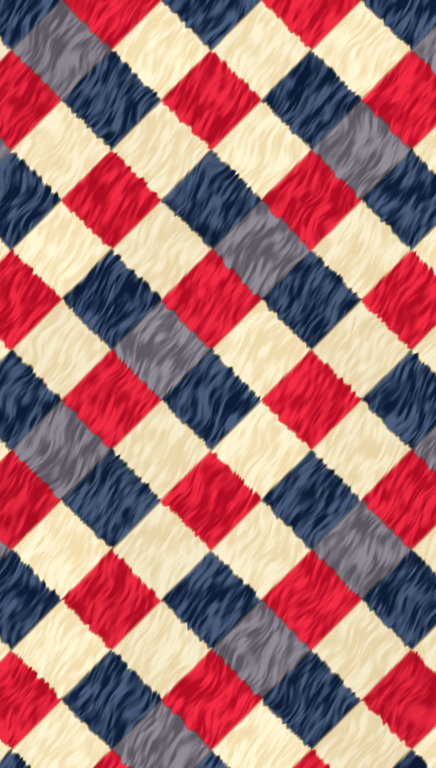
This pattern is drawn by a Shadertoy shader. Its source:

```glsl
const float DIAGONAL = 0.1302;                   // patch diagonal, in canvas heights
const vec2 GREY_CENTRE = vec2(0.080, 0.935);     // centre of one grey patch
const float STROKE_ANGLE = 1.03;
const vec2 STROKE_FREQ = vec2(6.0, 28.0);        // along and across the pile
const float STROKE_BEND = 0.12;
const float FRAY = 0.07;
const float SEAM_WIDTH = 0.028;
const float SEAM_STRENGTH = 0.8;
const float PATCH_VARIATION = 0.06;
const int SAMPLES = 2;                           // per axis

const vec3 CREAM_DARK = vec3(0.93, 0.85, 0.67);
const vec3 CREAM_LIGHT = vec3(0.99, 0.95, 0.82);
const vec3 RED_DARK = vec3(0.69, 0.05, 0.14);
const vec3 RED_LIGHT = vec3(0.94, 0.17, 0.26);
const vec3 NAVY_DARK = vec3(0.05, 0.11, 0.21);
const vec3 NAVY_LIGHT = vec3(0.30, 0.37, 0.49);
const vec3 GREY_DARK = vec3(0.36, 0.34, 0.38);
const vec3 GREY_LIGHT = vec3(0.57, 0.55, 0.59);
const vec3 SEAM_TINT = vec3(0.95, 0.86, 0.72);

float hash(vec2 p) {
    return fract(sin(dot(p, vec2(127.1, 311.7))) * 43758.5453);
}

float noise(vec2 p) {
    vec2 i = floor(p);
    vec2 f = fract(p);
    f = f * f * (3.0 - 2.0 * f);
    return mix(mix(hash(i), hash(i + vec2(1, 0)), f.x),
               mix(hash(i + vec2(0, 1)), hash(i + vec2(1, 1)), f.x), f.y);
}

// Slanted, slightly wavy pile fibres
float strokes(vec2 p, vec2 dir) {
    vec2 q = vec2(dot(p, dir), dot(p, vec2(-dir.y, dir.x)));
    q.y += STROKE_BEND * noise(p * 3.5);
    return 0.6 * noise(q * STROKE_FREQ) + 0.4 * noise(q * STROKE_FREQ * 1.7 + 19.0);
}

// Cream alternates with diagonal ranks of red, navy and grey
vec3 cloth(vec2 id, float pile) {
    bool plain = mod(id.x + id.y, 2.0) < 0.5;
    if (plain && mod(id.x, 4.0) < 0.5) return mix(GREY_DARK, GREY_LIGHT, pile);
    if (plain) return mix(CREAM_DARK, CREAM_LIGHT, pile);
    if (mod(id.x, 2.0) < 0.5) return mix(RED_DARK, RED_LIGHT, pile);
    return mix(NAVY_DARK, NAVY_LIGHT, pile);
}

vec3 quilt(vec2 p) {
    vec2 dir = vec2(cos(STROKE_ANGLE), sin(STROKE_ANGLE));
    float fibre = strokes(p, dir);
    float mottle = noise(p * 7.0) - 0.5;
    float pile = smoothstep(0.2, 0.8, fibre + 0.25 * mottle);

    // Turned grid with edges frayed along the pile
    vec2 q = p + dir * FRAY * (fibre - 0.5);
    vec2 uv = vec2(q.x - q.y, -q.x - q.y);
    vec2 id = floor(uv + 0.5);
    vec2 local = uv - id;

    // Neighbour across the nearest edge
    vec2 a = abs(local);
    vec2 toEdge = a.x > a.y ? vec2(sign(local.x), 0.0) : vec2(0.0, sign(local.y));
    float edge = 0.5 - max(a.x, a.y);

    vec3 own = cloth(id, pile);
    vec3 seam = 0.5 * (own + cloth(id + toEdge, pile)) * SEAM_TINT;
    own *= 1.0 + PATCH_VARIATION * (hash(id) - 0.5);
    return mix(own, seam, SEAM_STRENGTH * (1.0 - smoothstep(0.0, SEAM_WIDTH, edge)));
}

void mainImage(out vec4 fragColor, in vec2 fragCoord) {
    vec3 total = vec3(0.0);
    for (int y = 0; y < SAMPLES; y++) {
        for (int x = 0; x < SAMPLES; x++) {
            vec2 offset = (vec2(x, y) + 0.5) / float(SAMPLES) - 0.5;
            vec2 canvas = (fragCoord + offset) / iResolution.y;
            total += quilt((canvas - GREY_CENTRE) / DIAGONAL);
        }
    }
    fragColor = vec4(total / float(SAMPLES * SAMPLES), 1.0);
}
```
